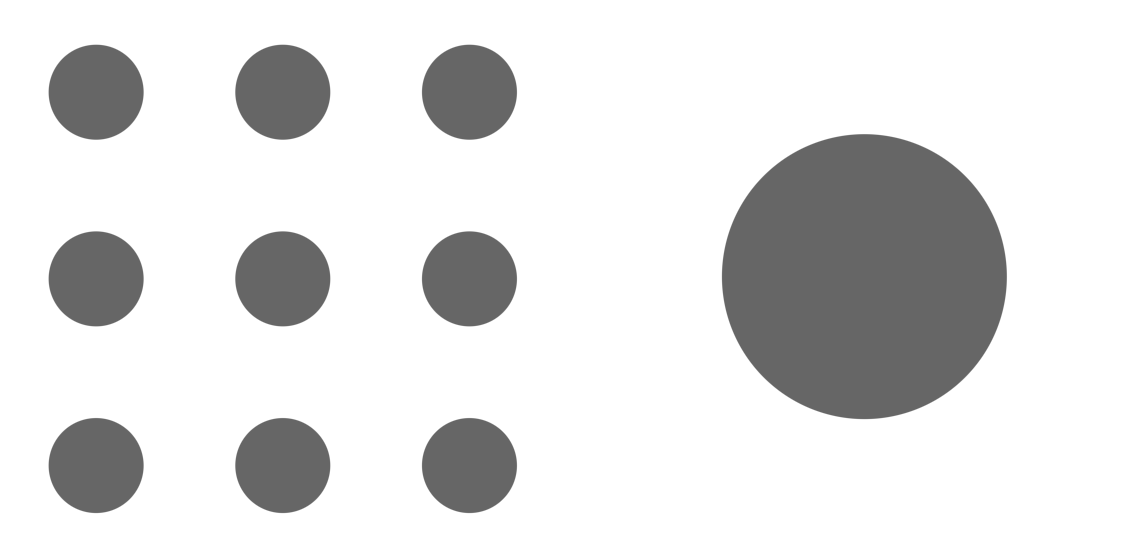
Left: the whole. Right: its middle third, enlarged.
A WebGL 2 fragment shader for this pattern:

```glsl
#version 300 es
precision highp float;

#define REPEATS 3.0
#define DOT_RADIUS 0.0848
#define MIDDLE_DOT vec2(0.505, 0.502)
#define DOT_COLOR vec3(0.4)
#define PAPER_COLOR vec3(1.0)
#define EDGE_PIXELS 1.5

uniform vec2 u_resolution;
out vec4 fragColor;

// Signed distance, in canvas units, to the nearest dot of the wrapping grid
float dotGridDistance(vec2 uv) {
    vec2 cell = fract((uv - MIDDLE_DOT) * REPEATS + 0.5) - 0.5;
    return length(cell / REPEATS) - DOT_RADIUS;
}

void main() {
    vec2 uv = gl_FragCoord.xy / u_resolution;

    // Smooth coverage across the dot edge
    float halfEdge = 0.5 * EDGE_PIXELS / min(u_resolution.x, u_resolution.y);
    float coverage = 1.0 - smoothstep(-halfEdge, halfEdge, dotGridDistance(uv));

    fragColor = vec4(mix(PAPER_COLOR, DOT_COLOR, coverage), 1.0);
}
```
